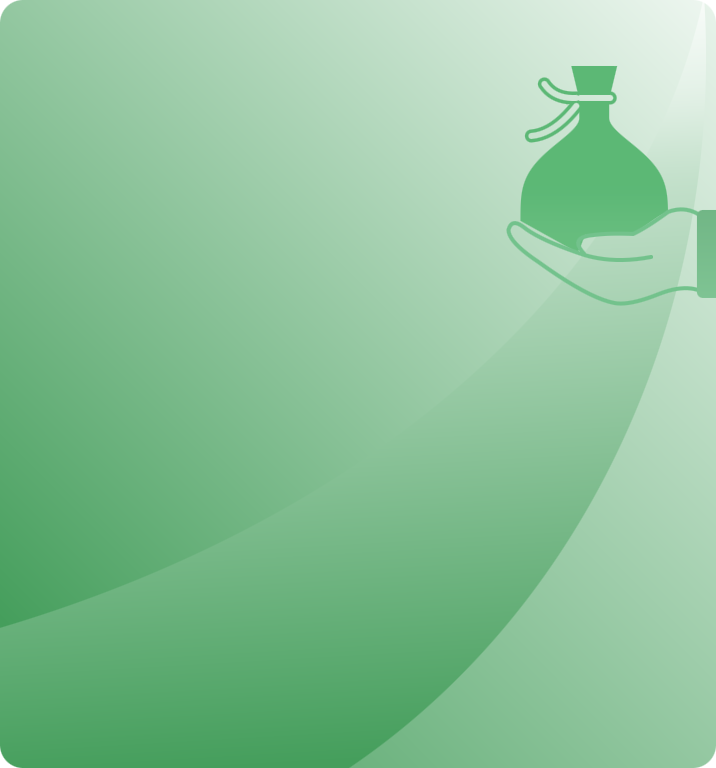
Give the GLSL for this background, as a WebGL 2 fragment shader.

```glsl
#version 300 es
precision highp float;
// Green card of sweeping gradient arcs, with an open hand holding a tied pouch.
uniform vec2 u_resolution;
out vec4 outColor;

// Canvas units: the height is 1, the origin is at the lower left.
const vec2 CARD = vec2(0.935, 1.0);
const float CORNER = 0.030;
const vec3 DARK = vec3(0.27, 0.62, 0.36);
const vec3 LIGHT = vec3(0.92, 0.96, 0.93);
const vec3 POUCH_GREEN = vec3(0.36, 0.72, 0.46);
const vec3 LINE_GREEN = vec3(0.45, 0.76, 0.55);
const vec3 CUFF_GREEN = vec3(0.47, 0.74, 0.55);

// Ellipses that bound the two arcs.
const vec2 INNER_CENTER = vec2(-0.617, 1.156);
const vec2 INNER_RADII = vec2(1.552, 1.061);
const vec2 OUTER_CENTER = vec2(-0.0384, 0.9253);
const vec2 OUTER_RADII = vec2(0.9604, 1.0792);

// Emblem placement and stroke half widths, in emblem units.
const vec2 EMBLEM_CENTER = vec2(0.776, 0.7266);
const float EMBLEM_UNIT = 0.01302;
const float HAND_STROKE = 0.2;
const float CORD_OUTER = 0.65;
const float CORD_INNER = 0.3;

// Chained quadratic curves: end, control, end, control, ...
const vec2 PALM[15] = vec2[15](
  vec2(10.4, -8.0), vec2(8.8, -7.5), vec2(6.5, -8.4), vec2(3.5, -9.6),
  vec2(2.0, -9.3), vec2(-0.6, -8.8), vec2(-5.6, -5.2), vec2(-8.6, -3.2),
  vec2(-8.6, -2.0), vec2(-8.3, -0.8), vec2(-7.1, -1.7), vec2(-5.5, -3.0),
  vec2(-1.0, -4.5), vec2(2.0, -5.4), vec2(5.7, -4.7));
const vec2 THUMB[9] = vec2[9](
  vec2(-1.0, -4.4), vec2(-2.6, -2.7), vec2(0.0, -2.5), vec2(1.5, -2.3),
  vec2(3.9, -2.4), vec2(5.2, -1.8), vec2(7.4, -0.2), vec2(9.0, 0.4),
  vec2(10.4, -0.4));

float fill(float d) {
  return clamp(0.5 - d / max(fwidth(d), 1e-5), 0.0, 1.0);
}

float ellipse(vec2 p, vec2 center, vec2 radii) {
  return length((p - center) / radii) - 1.0;
}

float roundBox(vec2 p, vec2 halfSize, float r) {
  vec2 d = abs(p) - halfSize + r;
  return length(max(d, 0.0)) + min(max(d.x, d.y), 0.0) - r;
}

float segment(vec2 p, vec2 a, vec2 b) {
  vec2 ab = b - a;
  return length(p - a - ab * clamp(dot(p - a, ab) / dot(ab, ab), 0.0, 1.0));
}

// Distance to a quadratic curve, taken over short chords.
float curve(vec2 p, vec2 a, vec2 control, vec2 b) {
  float d = 1e3;
  vec2 last = a;
  for (int i = 1; i <= 10; i++) {
    float t = float(i) / 10.0;
    vec2 next = mix(mix(a, control, t), mix(control, b, t), t);
    d = min(d, segment(p, last, next));
    last = next;
  }
  return d;
}

float handLine(vec2 q) {
  float d = 1e3;
  for (int i = 0; i < 14; i += 2) d = min(d, curve(q, PALM[i], PALM[i + 1], PALM[i + 2]));
  for (int i = 0; i < 8; i += 2) d = min(d, curve(q, THUMB[i], THUMB[i + 1], THUMB[i + 2]));
  return d - HAND_STROKE;
}

float pouch(vec2 q) {
  // Flared body resting on the fingers and thumb.
  float u = clamp((9.2 - q.y) / 10.7, 0.0, 1.0);
  float halfWidth = mix(1.5, 7.4, smoothstep(0.0, 1.0, u * (2.0 - u)));
  float fingers = -4.3 - 0.554 * (q.x + 1.6);
  float thumb = -2.5 + 2.4 * smoothstep(3.0, 8.0, q.x);
  float rest = mix(fingers, thumb, smoothstep(-1.8, -0.8, q.x));
  float body = max(max(abs(q.x) - halfWidth, rest - q.y), q.y - 10.8);
  // Gathered top above the cord.
  float top = max(abs(q.x) - mix(1.65, 2.3, (q.y - 11.7) / 2.7), abs(q.y - 13.05) - 1.35);
  return min(body, top);
}

float cord(vec2 q) {
  float knot = segment(q, vec2(-1.4, 11.2), vec2(1.6, 11.2));
  float upper = curve(q, vec2(-5.0, 12.6), vec2(-4.0, 11.1), vec2(-1.8, 11.2));
  float lower = curve(q, vec2(-6.3, 7.4), vec2(-4.0, 7.6), vec2(-1.8, 10.4));
  return min(knot, min(upper, lower));
}

void main() {
  vec2 p = gl_FragCoord.xy / u_resolution * CARD;

  // Three gradients, split by the two arcs.
  float diagonal = p.x + p.y;
  float bandTone = p.y * 1.04 + 0.06 * (0.3 - p.x) + 0.08 * smoothstep(0.75, 0.9, p.y);
  float tone = mix(0.003 + 0.508 * diagonal, bandTone, fill(ellipse(p, OUTER_CENTER, OUTER_RADII)));
  tone = mix(tone, (diagonal - 0.193) / 1.7, fill(ellipse(p, INNER_CENTER, INNER_RADII)));
  vec3 background = mix(DARK, LIGHT, clamp(tone, 0.0, 1.08));

  // Emblem: pouch, hand, cuff, then the cord.
  vec2 q = (p - EMBLEM_CENTER) / EMBLEM_UNIT;
  float cordDistance = cord(q);
  vec3 pouchColor = POUCH_GREEN + 0.04 * smoothstep(3.0, -3.0, q.y) * vec3(1.0, 0.5, 0.8);
  vec3 color = mix(background, pouchColor, fill(pouch(q)));
  color = mix(color, LINE_GREEN, fill(handLine(q)));
  color = mix(color, CUFF_GREEN - 0.006 * (q.y + 4.4), fill(roundBox(q - vec2(12.3, -4.4), vec2(2.0, 4.4), 0.6)));
  color = mix(color, POUCH_GREEN, fill(cordDistance - CORD_OUTER));
  color = mix(color, background, fill(cordDistance - CORD_INNER));

  // Rounded card on white.
  float card = fill(roundBox(p - 0.5 * CARD, 0.5 * CARD, CORNER));
  outColor = vec4(mix(vec3(1.0), color, card), 1.0);
}
```
